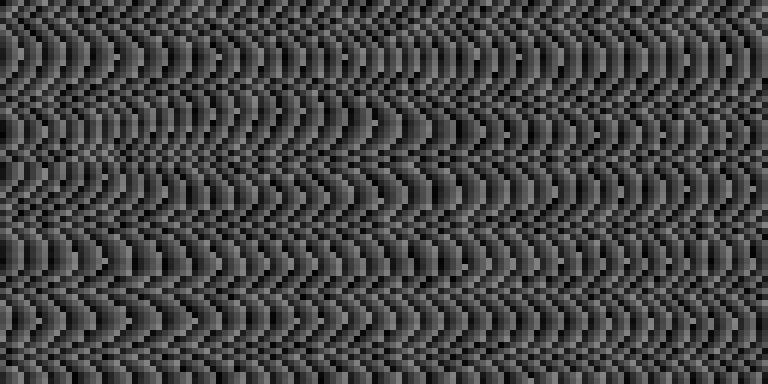
A Shadertoy shader for this texture:

```glsl
// A grid of grey cells. Each row is a sawtooth ramp, black to mid grey, about
// four cells long; its phase bends quadratically from row to row, so aliasing
// breaks the ramps into arcs, and smooth noise warps them irregularly.

const float ROWS = 64.0;          // cells over the canvas height
const float RAMP_RATE = 0.262;    // ramps per cell along a row
const float ROW_BEND = 0.046;     // quadratic phase drift over the rows
const float SHEAR = 0.0007;       // change of ramp rate from row to row
const float TAU = 6.2831853;
const float DARKEST = 0.01;
const float LIGHTEST = 0.52;

float hash(vec2 p)
{
    vec3 q = fract(p.xyx * vec3(0.1031, 0.1030, 0.0973));
    q += dot(q, q.yzx + 33.33);
    return fract((q.x + q.y) * q.z);
}

float smoothNoise(vec2 p)
{
    vec2 corner = floor(p);
    vec2 f = fract(p);
    f = f * f * f * (f * (f * 6.0 - 15.0) + 10.0);
    float low = mix(hash(corner), hash(corner + vec2(1.0, 0.0)), f.x);
    float high = mix(hash(corner + vec2(0.0, 1.0)), hash(corner + 1.0), f.x);
    return mix(low, high, f.y);
}

// Ramp phase of one cell, in turns
float rampPhase(vec2 cell, float bend, float warp)
{
    float row = cell.y - 0.5 * ROWS;
    float phase = cell.x * (RAMP_RATE + SHEAR * row) + bend * row * row;
    phase += warp * smoothNoise(cell / vec2(44.0, 13.0) + 17.0);
    phase += 0.16 * hash(vec2(cell.y, 71.0));
    return phase + 0.05 * hash(cell + 5.0);
}

// Turns a phase into a grey, slightly favouring the middle tones
float rampGrey(float phase, float dark, float light)
{
    float t = fract(phase);
    t += 0.025 * sin(TAU * t);
    return mix(dark, light, t);
}

float cellGrey(vec2 cell)
{
    return rampGrey(rampPhase(cell, ROW_BEND, 2.6), DARKEST, LIGHTEST);
}

// Blends the four cells around the nearest grid corner over one pixel
float smoothGrid(vec2 p, float pixel)
{
    vec2 seam = floor(p + 0.5);
    vec2 w = clamp((p - seam) / pixel + 0.5, 0.0, 1.0);
    float below = mix(cellGrey(seam - 1.0), cellGrey(seam - vec2(0.0, 1.0)), w.x);
    float above = mix(cellGrey(seam - vec2(1.0, 0.0)), cellGrey(seam), w.x);
    return mix(below, above, w.y);
}

void mainImage(out vec4 fragColor, in vec2 fragCoord)
{
    float pixel = ROWS / iResolution.y;
    float grey = smoothGrid(fragCoord * pixel, pixel);
    fragColor = vec4(vec3(grey), 1.0);
}
```
